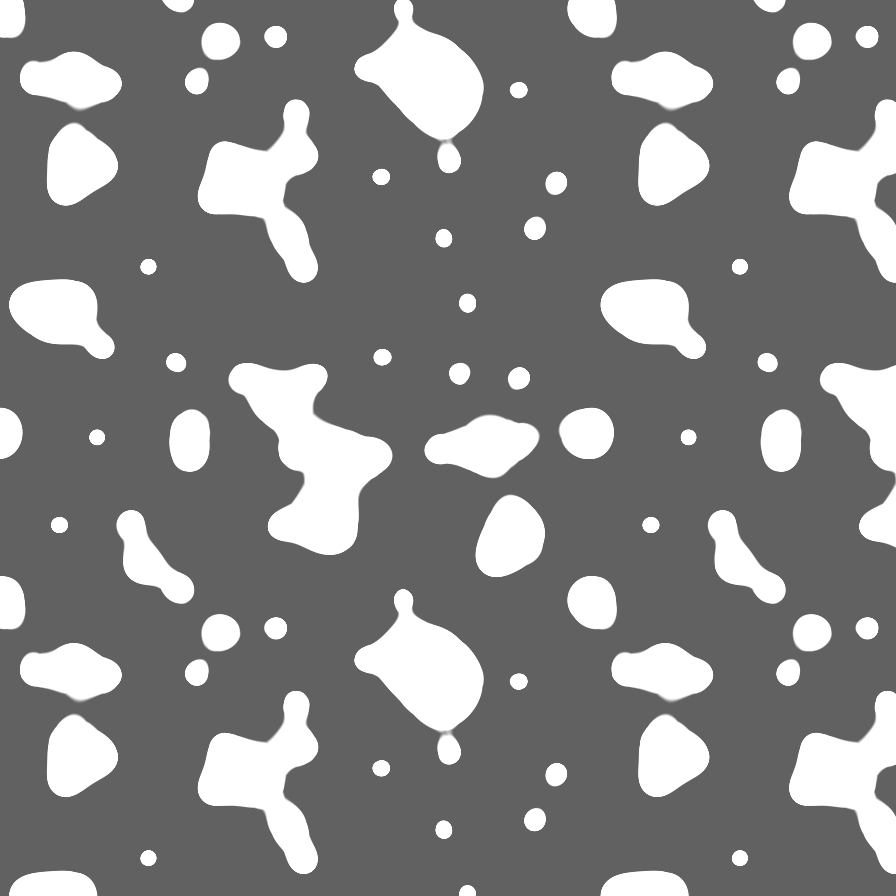
Reproduce this pattern procedurally as a Shadertoy shader.

```glsl
// Integer hash giving two values from 0 to 1
vec2 hash2(ivec2 cell) {
    uvec2 v = uvec2(cell) * 1664525u + 1013904223u;
    v.x += v.y * 1664525u;
    v.y += v.x * 1664525u;
    v ^= v >> 16u;
    v.x += v.y * 1664525u;
    v.y += v.x * 1664525u;
    v ^= v >> 16u;
    return vec2(v & 0xffffu) / 65535.0;
}

// One point per cell, biased to the cell borders; the layout wraps every 8 cells
vec2 cellPoint(vec2 cell) {
    vec2 h = hash2(ivec2(mod(cell, 8.0)));
    return 0.5 - 0.5 * cos(6.2831853 * h);
}

// Product of the distances below one cell: close points merge into blobs
float blobField(vec2 p) {
    vec2 cell = floor(p);
    vec2 local = p - cell;
    float field = 1.0;
    for (int y = -1; y <= 1; y++) {
        for (int x = -1; x <= 1; x++) {
            vec2 offset = vec2(x, y);
            float dist = length(offset + cellPoint(cell + offset) - local);
            field *= min(dist, 1.0);
        }
    }
    return field;
}

void mainImage(out vec4 fragColor, in vec2 fragCoord) {
    // 12.12 cells across the canvas, about one and a half wrapped tiles
    vec2 p = fragCoord / iResolution.y * 12.12;

    // Narrow threshold: crisp outlines, soft only in the thin necks
    float ground = smoothstep(0.104, 0.112, blobField(p));
    fragColor = vec4(mix(vec3(1.0), vec3(0.38), ground), 1.0);
}
```
